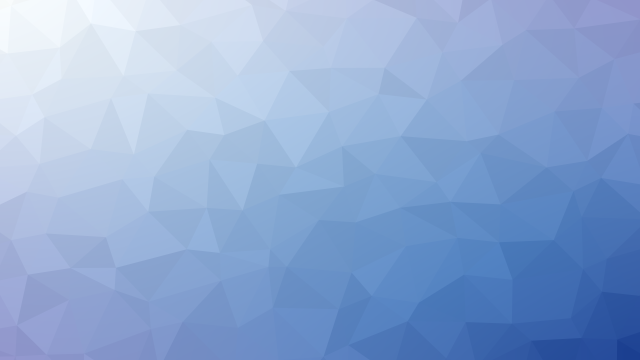
This background is drawn by a Shadertoy shader. Its source:

```glsl
const vec2 CELL = vec2(0.134, 0.107);  // mesh spacing, in canvas heights
const float TILT = 0.16;               // mesh rotation, in radians
const float JITTER = 0.66;             // vertex scatter, in cells
const float FACET_SLOPE = 0.35;        // share of the gradient kept inside a facet
const float FACET_CONTRAST = 0.045;

const vec3 WHITE = vec3(0.99, 1.00, 1.00);
const vec3 PALE = vec3(0.81, 0.87, 0.94);
const vec3 SKY = vec3(0.54, 0.68, 0.84);
const vec3 BLUE = vec3(0.30, 0.49, 0.74);
const vec3 NAVY = vec3(0.12, 0.26, 0.58);
const vec3 LAVENDER = vec3(0.57, 0.57, 0.79);

float hash(vec2 p) {
    vec3 q = fract(vec3(p.xyx) * 0.1031);
    q += dot(q, q.yzx + 33.33);
    return fract((q.x + q.y) * q.z);
}

vec2 rotate(vec2 p, float angle) {
    float c = cos(angle), s = sin(angle);
    return vec2(c * p.x - s * p.y, s * p.x + c * p.y);
}

// Diagonal ramp from white to navy, with lavender in the two side corners
vec3 gradient(vec2 p, float aspect) {
    vec2 uv = clamp(vec2(p.x / aspect, 1.0 - p.y), 0.0, 1.0);
    float t = 2.0 * (uv.x + uv.y);
    vec3 color = mix(WHITE, PALE, clamp(t, 0.0, 1.0));
    color = mix(color, SKY, clamp(t - 1.0, 0.0, 1.0));
    color = mix(color, BLUE, clamp(t - 2.0, 0.0, 1.0));
    color = mix(color, NAVY, clamp(t - 3.0, 0.0, 1.0));
    float side = uv.x - uv.y;
    return mix(color, LAVENDER, 0.9 * side * side);
}

// Scattered mesh vertex, with every other row shifted by half a cell
vec2 meshVertex(vec2 id) {
    vec2 scatter = vec2(hash(id + 71.0), hash(id + 137.0)) - 0.5;
    vec2 stagger = vec2(0.5 * mod(id.y, 2.0), 0.0);
    return (id + stagger + JITTER * scatter) * CELL;
}

// Signed distance to the line a-b, positive on its left
float edgeDistance(vec2 p, vec2 a, vec2 b) {
    vec2 along = normalize(b - a);
    return dot(p - a, vec2(-along.y, along.x));
}

// Facet colour weighted by its coverage of the pixel
vec4 facet(vec2 p, vec2 a, vec2 b, vec2 c, float seed, float pixel, float aspect) {
    float inside = min(edgeDistance(p, a, b),
                       min(edgeDistance(p, b, c), edgeDistance(p, c, a)));
    float coverage = clamp(0.5 + inside / pixel, 0.0, 1.0);
    vec2 place = mix((a + b + c) / 3.0, p, FACET_SLOPE);
    vec3 color = gradient(rotate(place, TILT), aspect);
    color += FACET_CONTRAST * (seed - 0.5);
    return vec4(color, 1.0) * coverage;
}

// Two facets of one mesh cell, split along its shorter diagonal
vec4 meshCell(vec2 p, vec2 id, float pixel, float aspect) {
    vec2 a = meshVertex(id);
    vec2 b = meshVertex(id + vec2(1.0, 0.0));
    vec2 c = meshVertex(id + vec2(1.0, 1.0));
    vec2 d = meshVertex(id + vec2(0.0, 1.0));
    float seed1 = hash(id + 211.0);
    float seed2 = hash(id + 307.0);
    if (distance(a, c) < distance(b, d)) {
        return facet(p, a, b, c, seed1, pixel, aspect)
             + facet(p, a, c, d, seed2, pixel, aspect);
    }
    return facet(p, a, b, d, seed1, pixel, aspect)
         + facet(p, b, c, d, seed2, pixel, aspect);
}

void mainImage(out vec4 fragColor, in vec2 fragCoord) {
    float pixel = 1.0 / iResolution.y;
    float aspect = iResolution.x * pixel;
    vec2 p = fragCoord * pixel;
    vec2 q = rotate(p, -TILT);
    vec2 home = floor(q / CELL);

    // Blend all nearby facets by coverage
    vec4 sum = vec4(gradient(p, aspect), 1.0) * 0.001;
    for (int y = -1; y <= 1; y++) {
        for (int x = -2; x <= 1; x++) {
            sum += meshCell(q, home + vec2(x, y), pixel, aspect);
        }
    }
    fragColor = vec4(clamp(sum.rgb / sum.a, 0.0, 1.0), 1.0);
}
```
